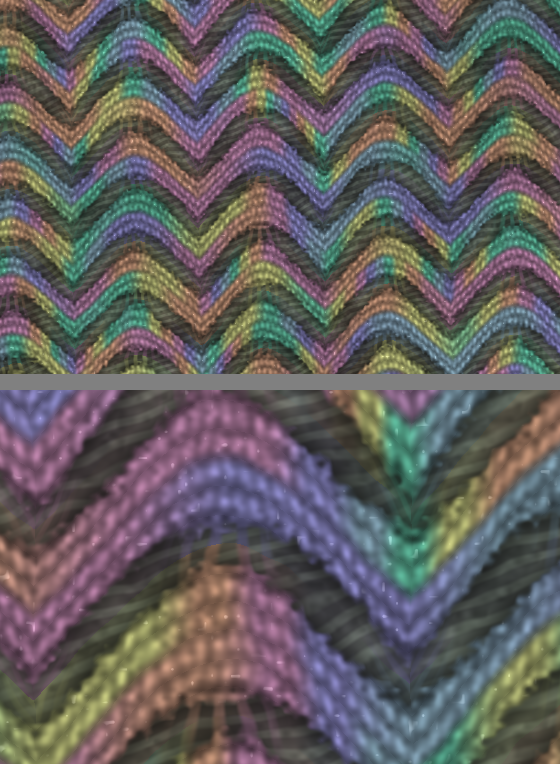
Top: the whole. Bottom: its middle third, enlarged.
Give the GLSL for this texture, as a Shadertoy shader.

```glsl
// Hand-knitted wavy lace: variegated garter ridges separated by open, laddered gaps.

const float TAU = 6.2831853;
const float WAVE_PERIOD = 0.336;   // lengths are in canvas heights
const float WAVE_START = 0.183;    // x of the first valley
const float WAVE_DROP = 0.133;     // height from peak to valley
const float ROW_PERIOD = 0.154;
const float ROW_OFFSET = 0.047;
const float ROW_TILT = 0.055;
const float COLUMN_LEAN = 0.018;
const float RIDGE_PERIOD = 0.165;  // share of a row
const float STITCH_WIDTH = 0.0145;
const float LADDER_PERIOD = 0.021;
const float WOBBLE = 0.011;
const float DYE_RATE = 3.3;        // colour changes along the yarn
const float DYE_RANGE = 11.0;

const vec3 HOLE = vec3(0.13, 0.125, 0.115);
const vec3 BACKING = vec3(0.32, 0.34, 0.29);
const vec3 LADDER = vec3(0.45, 0.49, 0.42);
const vec3 DYES[6] = vec3[6](
    vec3(0.47, 0.46, 0.67),   // periwinkle
    vec3(0.63, 0.44, 0.57),   // mauve
    vec3(0.69, 0.52, 0.42),   // apricot
    vec3(0.67, 0.68, 0.43),   // lime
    vec3(0.32, 0.63, 0.53),   // teal
    vec3(0.45, 0.56, 0.62));  // mist

float hash(vec2 p) {
    vec3 q = fract(p.xyx * vec3(0.1031, 0.1030, 0.0973));
    q += dot(q, q.yzx + 33.33);
    return fract((q.x + q.y) * q.z);
}

float noise(vec2 p) {
    vec2 i = floor(p), f = fract(p);
    f = f * f * (3.0 - 2.0 * f);
    return mix(mix(hash(i), hash(i + vec2(1, 0)), f.x),
               mix(hash(i + vec2(0, 1)), hash(i + vec2(1, 1)), f.x), f.y);
}

// Colour of one strand at a distance x along it
vec3 yarn(float x, float strand) {
    float k = DYE_RANGE * noise(vec2(x * DYE_RATE + strand * 7.3, strand * 3.0 + 50.0));
    int i = int(k);
    return mix(DYES[i % 6], DYES[(i + 1) % 6], smoothstep(0.15, 0.85, fract(k)));
}

// Fine parallel threads, one per unit of c
float threads(float c) {
    return smoothstep(0.25, 0.95, 0.5 + 0.5 * cos(TAU * c));
}

void mainImage(out vec4 fragColor, in vec2 fragCoord) {
    vec2 uv = fragCoord / iResolution.y;
    vec2 p = uv + WOBBLE * (vec2(noise(uv * 7.0), noise(uv * 7.0 + 40.0)) - 0.5);
    p += 0.0035 * (vec2(noise(uv * 45.0), noise(uv * 45.0 + 90.0)) - 0.5);

    // Wave: round peaks (side = 0), pointed valleys (side = 1)
    float u = (p.x - COLUMN_LEAN * (1.0 - p.y) - WAVE_START) / WAVE_PERIOD;
    float across = 2.0 * fract(u) - 1.0;
    float side = abs(across);
    float drop = side * side * (1.95 - 0.95 * side);
    float v = (p.y - ROW_TILT * p.x + WAVE_DROP * drop + ROW_OFFSET) / ROW_PERIOD;
    float row = floor(v + 0.5);
    float t = v - row;

    // Band of four ridges in two dye stripes
    float nearPeak = 1.0 - smoothstep(0.05, 0.38, side);
    float nearValley = smoothstep(0.72, 1.0, side);
    float fuzz = noise(uv * vec2(130.0, 150.0));
    float halfWidth = 0.315 + 0.07 * nearPeak + 0.06 * nearValley
                    + 0.07 * (noise(vec2(u * 4.0, row * 5.0)) - 0.5);
    float edge = halfWidth - abs(t) + 0.09 * (fuzz - 0.5);
    float band = smoothstep(-0.035, 0.045, edge);
    vec3 wool = mix(yarn(p.x, row * 2.0), yarn(p.x, row * 2.0 + 1.0),
                    smoothstep(-0.06, 0.06, t));

    // Garter stitch relief
    float ridgePos = t / RIDGE_PERIOD;
    float ridge = 0.5 - 0.5 * cos(TAU * ridgePos);
    float stagger = 0.5 * mod(floor(ridgePos), 2.0);
    float stitch = 0.5 + 0.5 * cos(TAU * (p.x / STITCH_WIDTH + stagger + 0.6 * t));
    float relief = 0.69 + 0.27 * ridge + 0.16 * (stitch - 0.5) * (0.4 + ridge);
    relief *= mix(0.72, 1.0, smoothstep(0.0, 0.13, edge));
    relief *= 0.84 + 0.32 * fuzz;
    vec3 knit = wool * relief;
    float glint = smoothstep(0.86, 0.98, noise(uv * 170.0 + 13.0));
    knit += 0.17 * glint * ridge;

    // Lace gap: slanted ladders on the flanks, strands fanning out under each peak
    float below = fract(v);
    float slant = (p.y - 0.3 * p.x) / LADDER_PERIOD;
    float ladder = threads(slant + 0.8 * noise(uv * 18.0));
    float fan = threads(across * 7.0 / mix(1.5, 0.55, below) + 0.5 * noise(uv * 25.0));
    float haze = smoothstep(0.2, 0.8, noise(uv * vec2(14.0, 18.0) + 7.0));
    vec3 lace = mix(HOLE, BACKING, 0.25 + 0.6 * haze);
    lace = mix(lace, LADDER, ladder * (0.3 + 0.35 * haze));
    lace = mix(lace, wool * 0.8, 0.75 * fan * max(nearPeak, 0.5 * nearValley));
    lace = mix(lace, wool * 0.7, 0.2 + 0.25 * nearValley);
    float shadow = smoothstep(0.75, 0.55, below) * smoothstep(0.0, 0.12, -edge);
    lace *= (0.72 + 0.28 * shadow) * (0.82 + 0.36 * fuzz);

    // Uneven soft light
    vec3 color = mix(lace, knit, band);
    color *= 0.92 + 0.18 * noise(uv * 2.5 + 3.0);
    fragColor = vec4(clamp(color, 0.0, 1.0), 1.0);
}
```
